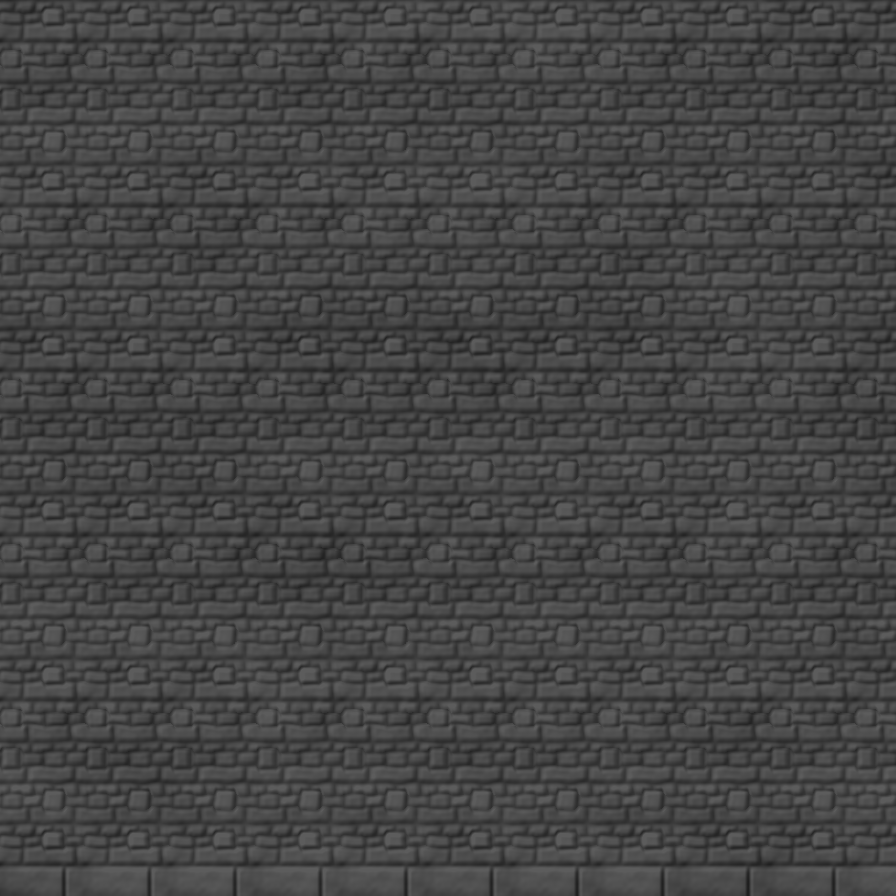
This texture is drawn by a three.js fragment shader. Its source:

```glsl
#define COLUMNS 20.95
#define COURSES 21.0
#define PLINTH 0.035
#define TILE vec2(2.0, 4.0)
#define BEVEL 0.15
#define JITTER 0.26
#define WARP 0.06
#define LIGHT_STEP vec2(-0.06, 0.06)
#define BASE_GREY 0.212
#define RELIEF_GAIN 0.08
#define EMBOSS_GAIN 0.075
#define STAIN_GAIN 0.055

varying vec2 vUv;

float hash(vec2 p) {
  vec3 q = fract(vec3(p.xyx) * 0.1031);
  q += dot(q, q.yzx + 33.33);
  return fract((q.x + q.y) * q.z);
}

// Value noise whose lattice wraps after the given period
float tiledNoise(vec2 p, vec2 period) {
  vec2 cell = floor(p);
  vec2 f = fract(p);
  f = f * f * (3.0 - 2.0 * f);
  vec2 a = mod(cell, period);
  vec2 b = mod(cell + 1.0, period);
  return mix(mix(hash(a), hash(vec2(b.x, a.y)), f.x),
             mix(hash(vec2(a.x, b.y)), hash(b), f.x), f.y);
}

// Position of a vertical joint, shifted a little but alike in every tile
float jointAt(float k, float period, vec2 seed) {
  return k + JITTER * (hash(vec2(mod(k, period), 0.0) + seed) - 0.5);
}

float wallHeight(vec2 p) {
  float course = mod(floor(p.y), TILE.y);
  float y = fract(p.y);

  // Rounded stones alternate in size across the tile and between courses
  float column = mod(floor(p.x + 0.24), TILE.x);
  float strong = mod(column + floor(course * 0.5), 2.0);
  float big = smoothstep(-0.35, 0.35, sin(6.2832 * (p.x - 0.01)));
  float wideTop = mix(0.45, mix(0.42, 0.37, strong), big)
                + 0.1 * (hash(vec2(course, 31.0)) - 0.5);
  float roundTop = mix(0.71, mix(0.75, 0.82, strong), big)
                 + 0.06 * (hash(vec2(course, 57.0)) - 0.5);
  float row = step(wideTop, y) + step(roundTop, y);
  float bottom = row < 0.5 ? 0.0 : (row < 1.5 ? wideTop : roundTop);
  float top = row < 0.5 ? wideTop : (row < 1.5 ? roundTop : 1.0);
  float perUnit = row < 0.5 ? 1.0 : 2.0;
  float offset = row < 0.5 ? 0.66 : (row < 1.5 ? 0.02 : 0.28);

  // Stone between its two vertical joints
  float u = (p.x - offset) * perUnit;
  float period = TILE.x * perUnit;
  vec2 seed = vec2(row * 11.0, course * 7.0);
  float k = floor(u);
  k += step(jointAt(k + 1.0, period, seed), u) - step(u, jointAt(k, period, seed));
  float dx = min(u - jointAt(k, period, seed), jointAt(k + 1.0, period, seed) - u) / perUnit;

  // Inner bed joints fill up in places, the course joint stays open
  float open = smoothstep(0.2, 0.7, tiledNoise(p * 2.0 + 5.0, TILE * 2.0));
  float inner = min(abs(y - wideTop), abs(y - roundTop));
  float bed = mix(1.0, smoothstep(-0.03, BEVEL * 0.8, inner), mix(0.55, 1.0, open));
  bed *= smoothstep(-0.02, BEVEL, min(y, 1.0 - y));
  float thin = 1.0 - smoothstep(0.15, 0.3, top - bottom);

  float level = 0.82 + 0.36 * hash(vec2(mod(k, period), 3.0) + seed);
  if (row > 0.5 && row < 1.5) level *= mix(0.92, mix(0.95, 1.2, strong), big);
  return level * (1.0 - 0.12 * thin) * bed * smoothstep(-0.04, BEVEL, dx);
}

float plinthHeight(vec2 p) {
  float u = fract((p.x - 1.5) / TILE.x) * TILE.x;
  float dx = min(u, TILE.x - u);
  return 1.15 * smoothstep(-0.01, 0.1, dx) * smoothstep(-0.02, 0.16, -p.y);
}

float relief(vec2 p) {
  float grain = tiledNoise(p * 4.0, TILE * 4.0) - 0.5;
  float chips = tiledNoise(p * 8.0, TILE * 8.0) - 0.5;
  vec2 bend = vec2(tiledNoise(p * 3.0, TILE * 3.0),
                   tiledNoise(p * 3.0 + vec2(2.0, 7.0), TILE * 3.0)) - 0.5;
  float h = p.y < 0.0 ? plinthHeight(p) : wallHeight(p + WARP * bend);
  return h + 0.45 * grain + 0.2 * chips;
}

void main() {
  vec2 p = vec2(vUv.x * COLUMNS, (vUv.y - PLINTH) / (1.0 - PLINTH) * COURSES);

  // Light from the upper left
  float h = relief(p);
  float emboss = h - relief(p + LIGHT_STEP);
  float grey = BASE_GREY + RELIEF_GAIN * h + EMBOSS_GAIN * emboss;

  // Tone of the tile, then broad stains that do not follow it
  grey += 0.035 * (tiledNoise(p + 0.3, TILE) - 0.5);
  float stain = 0.6 * tiledNoise(vUv * vec2(6.0, 8.0), vec2(64.0))
              + 0.4 * tiledNoise(vUv * vec2(17.0, 21.0), vec2(64.0));
  grey += STAIN_GAIN * (stain - 0.5);

  // Plinth is a little paler, with dull patches and a dark foot
  float foot = 1.0 - smoothstep(-0.1, 0.0, p.y);
  float patches = tiledNoise(p * vec2(1.5, 3.0), vec2(3.0, 12.0));
  grey += foot * (0.005 + 0.06 * (patches - 0.5) - 0.04 * smoothstep(-0.5, -0.8, p.y));

  gl_FragColor = vec4(vec3(clamp(grey, 0.12, 0.36)), 1.0);
}
```
